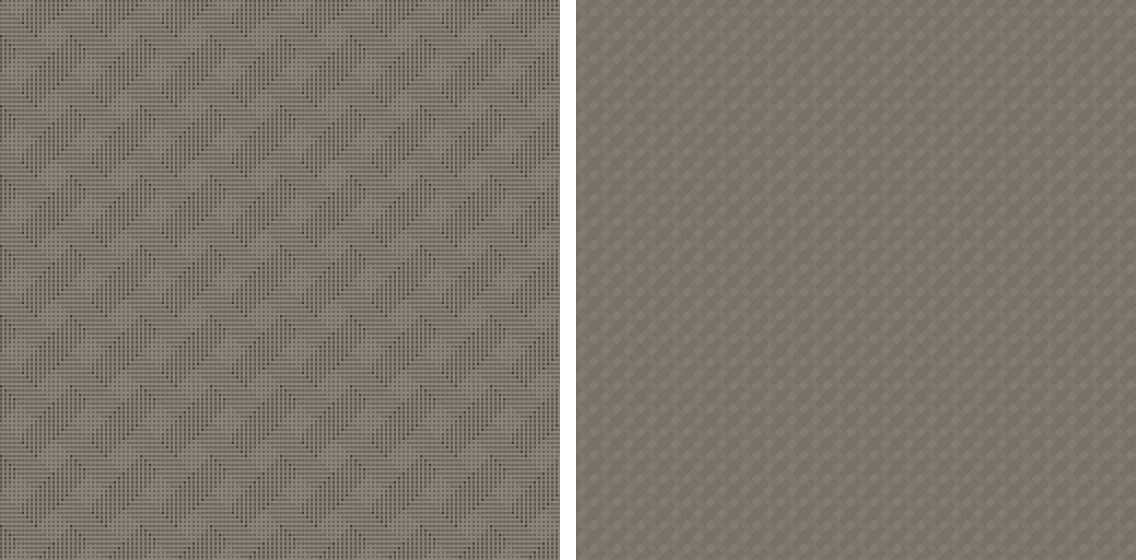
Left, the tile; right, the same tile 3 across and 3 down.
Write a Shadertoy shader that draws this pattern.

```glsl
// Woven cloth of fine dark threads turning in interlocked pinwheels, 8 by 8 repeats.

// Offset within one repeat of 16 threads, centred on zero
vec2 wrapRepeat(vec2 x) { return mod(x + 8.0, 16.0) - 8.0; }

// Distance past the end of the float on a thread; negative along the float
float pastFloat(float thread, float along, float turn) {
    float a = abs(thread);
    if (a < 0.5) return 8.0;
    float middle = turn * sign(thread) * min(4.0, 8.0 - a);
    return abs(mod(along - middle + 8.0, 16.0) - 8.0) - min(4.0, a);
}

// Share of the pixel on the inner side of an edge
float coverage(float inside, float pixel) {
    return clamp(inside / pixel + 0.5, 0.0, 1.0);
}

void mainImage(out vec4 fragColor, in vec2 fragCoord) {
    vec2 uv = fragCoord / iResolution.xy;
    vec2 pixel = 128.0 / iResolution.xy;

    // Thread grid, counted from the top left; crossings sit on whole numbers
    vec2 p = vec2(uv.x, 1.0 - uv.y) * 128.0 - 0.25;
    vec2 crossing = floor(p + 0.5);
    vec2 across = abs(p - crossing);
    vec2 thread = wrapRepeat(crossing - vec2(4.0, 0.0));
    vec2 along = wrapRepeat(p - vec2(4.0, 0.0));

    // Warp and weft floats
    float inColumn = coverage(0.25 - across.x, pixel.x);
    float inRow = coverage(0.25 - across.y, pixel.y);
    float warp = inColumn * coverage(0.25 - pastFloat(thread.x, along.y, 1.0), pixel.y);
    float weft = inRow * coverage(0.25 - pastFloat(thread.y, along.x, -1.0), pixel.x);
    vec3 color = mix(vec3(0.55, 0.52, 0.47), vec3(0.47, 0.44, 0.40), max(warp, weft));

    // Crossings are deeper under the warp, deepest where both floats meet
    bool onWarp = pastFloat(thread.x, thread.y, 1.0) < 0.25;
    bool onWeft = pastFloat(thread.y, thread.x, -1.0) < 0.25;
    vec3 knot = vec3(0.41, 0.38, 0.35);
    if (onWarp) knot = onWeft ? vec3(0.24, 0.22, 0.20) : vec3(0.33, 0.31, 0.29);
    color = mix(color, knot, inColumn * inRow);

    fragColor = vec4(color, 1.0);
}
```
